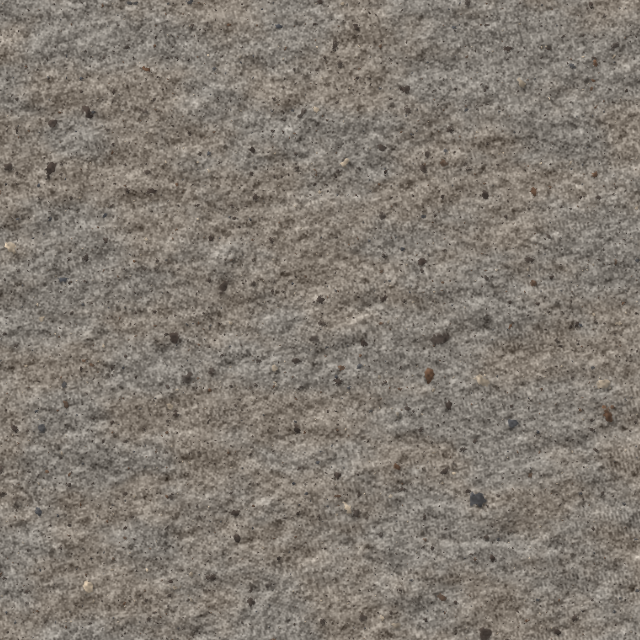
This texture is drawn by a Shadertoy shader. Its source:

```glsl
// Weathered concrete: a rough, side-lit height field with faint long ledges,
// barely tinted in warm and cool patches and covered in sandy grain. Layers of
// jittered cells scatter ragged pits, chips and a few pebbles over the surface.

const vec3 WARM = vec3(0.524, 0.487, 0.445);
const vec3 COOL = vec3(0.516, 0.495, 0.467);
const vec3 UMBER = vec3(0.25, 0.215, 0.195);
const vec3 RUST = vec3(0.36, 0.27, 0.21);
const vec3 SLATE = vec3(0.26, 0.265, 0.28);
const vec3 PALE = vec3(0.66, 0.60, 0.52);

const vec2 LIGHT = vec2(-0.50, 0.87);   // direction towards the light
const float LIGHT_STEP = 0.0028;        // distance used to measure slope
const float RELIEF = 0.86;              // strength of the slope shading
const float LEDGES = 0.20;              // height of the horizontal ledges
const float COARSE_GRAIN = 0.07;
const float FINE_GRAIN = 0.24;
const float PIT_DEPTH = 0.09;
const float PATCHES = 0.035;            // broad light and dark areas
const int SPECK_LAYERS = 4;
const float PEBBLE_CELLS = 15.0;        // cells across in the largest layer
const float PEBBLE_CHANCE = 0.12;       // share of cells filled, largest layer
const float CHIP_CHANCE = 0.17;         // share of cells filled, other layers

const mat2 TURN = mat2(0.80, 0.60, -0.60, 0.80);

float hash(vec2 p) {
    return fract(sin(dot(p, vec2(127.1, 311.7))) * 43758.5);
}

float noise(vec2 p) {
    vec2 i = floor(p), f = fract(p);
    f = f * f * (3.0 - 2.0 * f);
    float low = mix(hash(i), hash(i + vec2(1, 0)), f.x);
    float high = mix(hash(i + vec2(0, 1)), hash(i + vec2(1, 1)), f.x);
    return mix(low, high, f.y);
}

float fbm(vec2 p, int octaves) {
    float sum = 0.0, amplitude = 0.5;
    for (int i = 0; i < octaves; i++) {
        sum += amplitude * noise(p);
        p = TURN * p * 2.03 + 17.3;
        amplitude *= 0.53;
    }
    return sum;
}

// Lumpy surface with gently wandering ledges
float height(vec2 p) {
    float bend = 0.07 * noise(p * 6.0 + 3.7) + 0.012 * noise(p * 31.0);
    float ledge = noise(vec2(p.x * 4.0, (p.y + bend) * 17.0) + 41.0);
    ledge = smoothstep(0.3, 0.7, ledge);
    return fbm(p * vec2(20.0, 27.0), 5) + LEDGES * ledge;
}

vec3 speckColor(float pick) {
    vec3 c = pick < 0.55 ? UMBER : RUST;
    c = pick > 0.76 ? SLATE : c;
    return pick > 0.88 ? PALE : c;
}

// One layer of stones: each occupied cell holds one ragged ellipse
vec3 addSpecks(vec3 base, vec2 p, float cells, float seed, float chance) {
    vec2 q = p * cells + seed * 7.3;
    vec2 id = floor(q) + seed * 53.0;
    if (hash(id) > chance) return base;

    vec2 center = 0.3 + 0.4 * vec2(hash(id + 1.7), hash(id + 4.1));
    vec2 local = fract(q) - center;
    float size = hash(id + 8.3);
    float radius = mix(0.065, 0.165, size * size);
    float angle = 6.283 * hash(id + 12.9);
    float stretch = mix(1.0, 1.4, hash(id + 15.2));
    mat2 spin = mat2(cos(angle), sin(angle), -sin(angle), cos(angle));
    float ragged = 0.13 * (noise(q * 9.0) - 0.5) + 0.07 * (noise(q * 21.0) - 0.5);

    vec2 axes = vec2(1.0 / stretch, stretch);
    float body = length(spin * local * axes) - radius + ragged;
    float shade = length(spin * (local + LIGHT * 0.05) * axes) - radius + ragged;
    float soft = 0.7 * cells / iResolution.y + 0.015;

    vec3 stone = speckColor(hash(id + 21.6));
    stone *= 1.0 + 0.25 * dot(local, LIGHT) / radius;
    stone *= 0.75 + 0.5 * noise(p * 230.0);
    base *= 1.0 - 0.22 * (1.0 - smoothstep(-soft, soft + 0.05, shade));
    float strength = mix(0.55, 0.95, hash(id + 27.4));
    return mix(base, stone, strength * (1.0 - smoothstep(-soft, soft, body)));
}

void mainImage(out vec4 fragColor, in vec2 fragCoord) {
    vec2 p = fragCoord / iResolution.y;

    // Slightly warm and cool cement, with faint tonal patches
    float tint = fbm(p * vec2(9.0, 14.0) + 9.0, 5);
    vec3 color = mix(WARM, COOL, smoothstep(0.32, 0.68, tint));
    float tone = PATCHES * (fbm(p * vec2(6.0, 10.0) + 63.0, 4) - 0.48);

    // Slope towards the light
    vec2 offset = LIGHT * LIGHT_STEP;
    tone += RELIEF * (height(p - offset) - height(p + offset));

    // Sand grain and tiny hollows
    tone += COARSE_GRAIN * (noise(TURN * p * 163.0) - 0.5);
    tone += FINE_GRAIN * (noise(TURN * TURN * p * 330.0) - 0.5);
    float hollow = noise(TURN * p * 105.0 + 30.0);
    tone -= PIT_DEPTH * (1.0 - smoothstep(0.08, 0.28, hollow));
    color += tone * vec3(1.0, 0.99, 0.96);

    // Pits first, pebbles last
    for (int i = SPECK_LAYERS - 1; i >= 0; i--) {
        float layer = float(i);
        float chance = i == 0 ? PEBBLE_CHANCE : CHIP_CHANCE;
        float cells = PEBBLE_CELLS * pow(2.0, layer);
        color = addSpecks(color, p, cells, layer + 1.0, chance);
    }
    fragColor = vec4(clamp(color, 0.0, 1.0), 1.0);
}
```
